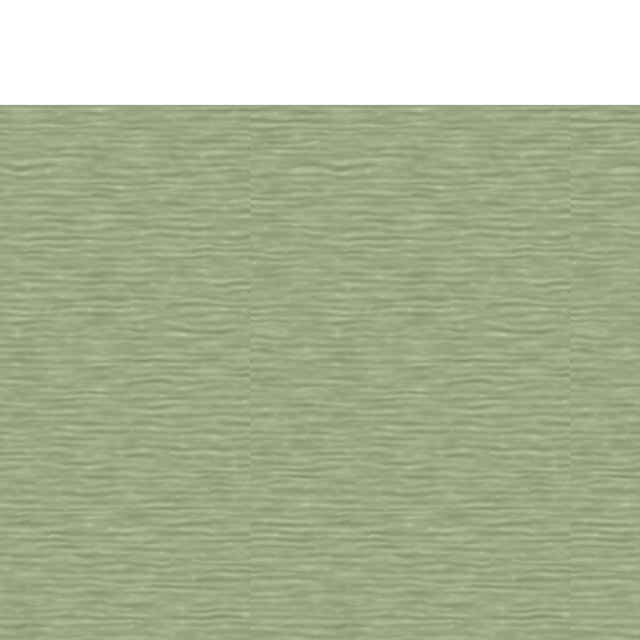
Give the GLSL for this texture, as a three.js fragment shader.

```glsl
#define CLOTH_COLOR vec3(0.613, 0.653, 0.513)
#define PAPER_COLOR vec3(1.0)
#define CLOTH_TOP 0.836
#define EDGE_SOFTNESS 0.0013
#define RIB_COUNT 82.0
#define RIB_CONTRAST 0.033
#define FIBRE_CONTRAST 0.085
#define FLECK_CONTRAST 0.045
#define TILE_WIDTH 0.5
#define SEAM_X 0.3906
#define BLOCKS 32.0

varying vec2 vUv;

float hash(vec2 p) {
  p = fract(p * vec2(0.1031, 0.1137));
  p += dot(p, p.yx + 33.33);
  return fract((p.x + p.y) * p.x * 17.3);
}

vec2 gradientAt(vec2 cell) {
  float angle = 6.28319 * hash(cell);
  return vec2(cos(angle), sin(angle));
}

// Gradient noise, about -0.7 to 0.7
float noise(vec2 p) {
  vec2 cell = floor(p);
  vec2 f = fract(p);
  vec2 w = f * f * f * (f * (f * 6.0 - 15.0) + 10.0);
  vec2 right = vec2(1.0, 0.0);
  vec2 up = vec2(0.0, 1.0);
  float a = dot(gradientAt(cell), f);
  float b = dot(gradientAt(cell + right), f - right);
  float c = dot(gradientAt(cell + up), f - up);
  float d = dot(gradientAt(cell + 1.0), f - 1.0);
  return mix(mix(a, b, w.x), mix(c, d, w.x), w.y);
}

// Brightness offset of the ribbed weave
float weave(vec2 p) {
  // Small blocks slightly break the thread runs
  vec2 block = floor(p * BLOCKS);
  float blockShift = hash(block + 7.0) - 0.5;
  float blockGain = mix(0.55, 1.15, hash(block + 91.0));

  // Wavering horizontal ribs
  float waver = noise(p * vec2(18.0, 34.0) + 11.0);
  float drift = noise(p * vec2(3.0, 23.0) + 47.0);
  float phase = p.y * RIB_COUNT + 0.45 * waver + 0.7 * drift + 0.12 * blockShift;
  float strength = blockGain * (1.0 + 0.9 * noise(p * vec2(9.0, 40.0) + 73.0));
  float rib = sin(6.28319 * phase) * strength;

  // Long fibres and short bright flecks
  vec2 bent = p + vec2(0.0, 0.003 * waver + 0.001 * blockShift);
  float fibre = noise(bent * vec2(17.0, 125.0) + 29.0);
  float fleck = noise(bent * vec2(62.0, 150.0) + 131.0);
  float glint = smoothstep(0.25, 0.6, fleck);

  return RIB_CONTRAST * rib + FIBRE_CONTRAST * fibre
       + FLECK_CONTRAST * (0.7 * fleck + 0.8 * glint);
}

void main() {
  // Repeat the cloth across, leaving a visible seam
  vec2 tilePoint = vec2(mod(vUv.x - SEAM_X, TILE_WIDTH), vUv.y);
  vec3 cloth = CLOTH_COLOR + weave(tilePoint);

  // Shaded upper hem
  float hem = smoothstep(CLOTH_TOP - 0.004, CLOTH_TOP - 0.001, vUv.y);
  cloth = mix(cloth, CLOTH_COLOR - 0.06, 0.7 * hem);

  float paper = smoothstep(CLOTH_TOP - EDGE_SOFTNESS, CLOTH_TOP + EDGE_SOFTNESS, vUv.y);
  gl_FragColor = vec4(mix(cloth, PAPER_COLOR, paper), 1.0);
}
```
